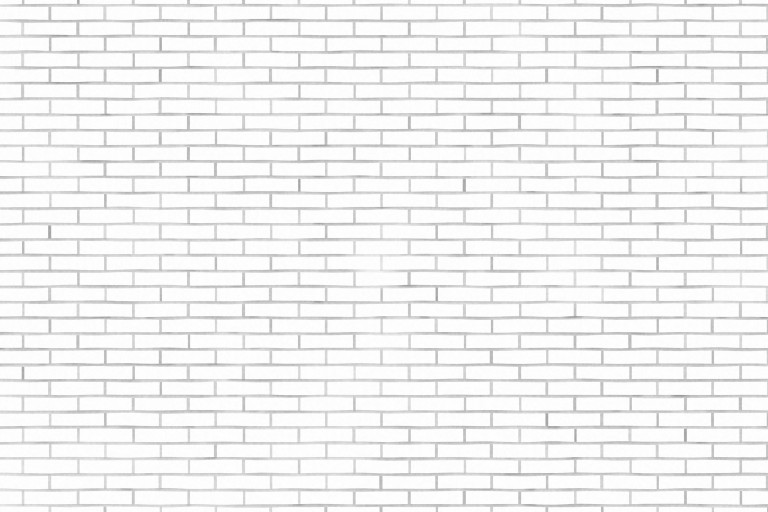
This texture is drawn by a Shadertoy shader. Its source:

```glsl
// White painted brick wall in running bond: pale bricks between thin grey joints.
// Distances to the nearest bed (horizontal) and head (vertical) joint give the mask;
// sine-hash noise wobbles the joints and varies their tone with stains and faded paint.

const vec2 WALL = vec2(1.5, 1.0);            // wall size, in canvas heights
const vec2 COUNT = vec2(13.91, 32.74);       // bricks across and courses down
const float FIRST_BED = 0.336;               // first bed joint below the top, in courses
const float HEAD_EVEN = 0.906;               // head joint phase, even courses
const float HEAD_ODD = 0.416;                // head joint phase, odd courses
const float BED_HALF = 0.0029;               // half widths of the joints, in heights
const float HEAD_HALF = 0.0027;
const float EDGE_SOFT = 0.0013;
const float WOBBLE = 0.0008;                 // joint displacement
const vec3 BRICK_COLOR = vec3(0.993);
const vec3 MORTAR_LIGHT = vec3(0.87);
const vec3 MORTAR_DARK = vec3(0.71);
const vec3 STAIN_COLOR = vec3(0.53);

float hash(vec2 p) {
    return fract(sin(dot(p, vec2(127.1, 311.7))) * 43758.5453);
}

float noise(vec2 p) {
    vec2 i = floor(p), f = fract(p);
    f = f * f * (3.0 - 2.0 * f);
    return mix(mix(hash(i), hash(i + vec2(1, 0)), f.x),
               mix(hash(i + vec2(0, 1)), hash(i + vec2(1, 1)), f.x), f.y);
}

// Soft band of the given half width around distance zero
float band(float d, float halfWidth, float soft) {
    return 1.0 - smoothstep(halfWidth - soft, halfWidth + soft, abs(d));
}

void mainImage(out vec4 fragColor, in vec2 fragCoord) {
    vec2 uv = fragCoord / iResolution.xy;
    vec2 brickSize = WALL / COUNT;
    float soft = max(EDGE_SOFT, 0.65 / iResolution.y);

    // Course coordinate runs downward, brick coordinate rightward
    float y = (1.0 - uv.y) * COUNT.y - FIRST_BED;
    float x = uv.x * COUNT.x;

    // Bed joints, gently uneven along their length
    float bed = round(y);
    float bedWave = noise(vec2(x * 1.7, bed * 5.0)) - 0.5;
    float bedDist = (y - bed) * brickSize.y + bedWave * WOBBLE * 2.0;
    float bedHalf = BED_HALF * mix(0.8, 1.15, noise(vec2(x * 2.3, bed * 9.0 + 40.0)));
    float bedMask = band(bedDist, bedHalf, soft);

    // Head joints, shifted by about half a brick in alternate courses
    float course = floor(y);
    float headX = x - (mod(course, 2.0) < 0.5 ? HEAD_EVEN : HEAD_ODD);
    float head = round(headX);
    float headSeed = hash(vec2(head, course) + 17.0);
    float headDist = (headX - head) * brickSize.x + (headSeed - 0.5) * WOBBLE * 2.0;
    float headMask = band(headDist, HEAD_HALF * mix(0.8, 1.15, headSeed), soft);

    // Bed tone: shaded under the upper brick, with occasional dark streaks
    float bedTone = noise(vec2(x * 3.0, bed * 7.0 + 3.0));
    float shade = smoothstep(BED_HALF, -BED_HALF, bedDist);
    vec3 bedColor = mix(MORTAR_LIGHT, MORTAR_DARK, 0.55 * bedTone + 0.45 * shade);
    float streak = smoothstep(0.8, 0.97, noise(vec2(x * 2.6, bed * 11.0 + 80.0)));
    bedColor = mix(bedColor, STAIN_COLOR, 0.6 * streak * shade);

    // Head tone varies from joint to joint
    float headTone = hash(vec2(course, head) + 53.0);
    vec3 headColor = mix(MORTAR_LIGHT, MORTAR_DARK, 0.15 + 0.75 * headTone);
    headColor = mix(headColor, STAIN_COLOR, 0.35 * smoothstep(0.93, 1.0, headTone));

    // Paint washes out some joints, most near the middle and the lower left corner
    vec2 wall = uv * WALL;
    float patches = smoothstep(0.55, 0.9, noise(wall * 9.0 + 6.0));
    float middle = 0.7 * smoothstep(0.07, 0.0, length(wall - vec2(0.73, 0.48)));
    float corner = 0.55 * smoothstep(0.17, 0.0, length(wall));
    float fade = max(0.28 * patches, max(middle, corner));

    // Faint grain on the bricks and joints
    float grain = noise(wall * 260.0) - 0.5;
    vec3 brick = BRICK_COLOR + 0.012 * grain;
    vec3 color = mix(brick, headColor + 0.05 * grain, headMask * (1.0 - fade));
    color = mix(color, bedColor + 0.05 * grain, bedMask * (1.0 - fade));
    fragColor = vec4(clamp(color, 0.0, 1.0), 1.0);
}
```
